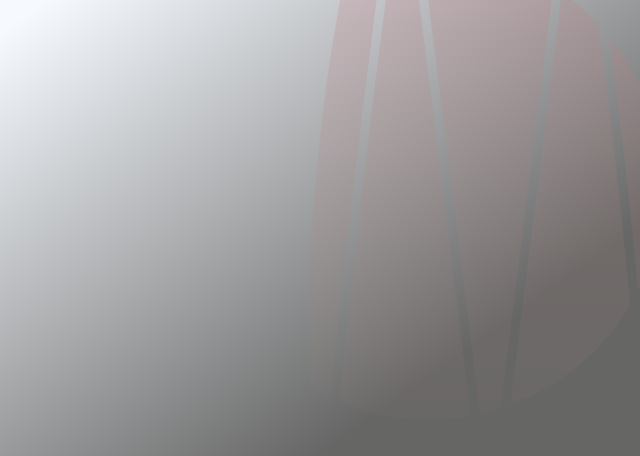
Give the GLSL for this background, as a WebGL 2 fragment shader.

```glsl
#version 300 es
precision highp float;
// A diagonal silver-to-grey gradient with a faint rosy disc on the right.
// The disc is cut on its left by a curve and split by four slanted gaps;
// every curve is a quadratic x(v), with v measured down from the top edge.
uniform vec2 u_resolution;
out vec4 outColor;

const vec3 SILVER = vec3(0.965, 0.98, 1.0);
const vec3 GREY = vec3(0.40, 0.40, 0.398);
const vec3 ROSE = vec3(0.75, 0.50, 0.52);
const vec3 TAUPE = vec3(0.65, 0.53, 0.49);

// Coverage of the region where the signed distance is negative
float fill(float dist, float pixel) {
    return 1.0 - smoothstep(-0.5 * pixel, 0.5 * pixel, dist);
}

// Approximate signed distance to the curve x = c.x + c.y v + c.z v^2
float curveDistance(vec2 p, vec3 c) {
    float slope = c.y + 2.0 * c.z * p.y;
    float x = c.x + p.y * (c.y + c.z * p.y);
    return (p.x - x) / sqrt(1.0 + slope * slope);
}

// Gradient from the top left corner, flat beyond both of its ends
vec3 backdrop(vec2 uv) {
    float along = uv.x + 1.0 - uv.y;
    return mix(SILVER, GREY, clamp((along - 0.07) / 1.43, 0.0, 1.0));
}

// Disc trimmed by the left curve, minus the narrow gaps
float discMask(vec2 p, float pixel) {
    const vec3 LEFT_EDGE = vec3(0.746, -0.186, 0.127);
    const vec3 GAPS[4] = vec3[4](
        vec3(0.836, -0.13, 0.016), vec3(0.929, 0.125, 0.0),
        vec3(1.220, -0.125, 0.0), vec3(1.315, 0.14, -0.038));
    const float GAP_HALF_WIDTH = 0.01;

    float disc = length(p - vec2(0.941, 0.407)) - 0.513;
    float mask = fill(max(disc, -curveDistance(p, LEFT_EDGE)), pixel);
    for (int i = 0; i < 4; i++) {
        float gap = abs(curveDistance(p, GAPS[i])) - GAP_HALF_WIDTH;
        mask *= 1.0 - fill(gap, pixel);
    }
    return mask;
}

void main() {
    vec2 uv = gl_FragCoord.xy / u_resolution;
    float pixel = 1.0 / u_resolution.y;
    vec2 p = vec2(gl_FragCoord.x * pixel, 1.0 - uv.y);

    // The tint turns paler and greyer toward the foot of the disc
    float fade = clamp(p.y / 0.92, 0.0, 1.0);
    vec3 tint = mix(ROSE, TAUPE, fade);
    float opacity = mix(0.25, 0.06, fade);

    vec3 color = mix(backdrop(uv), tint, opacity * discMask(p, pixel));
    outColor = vec4(color, 1.0);
}
```
